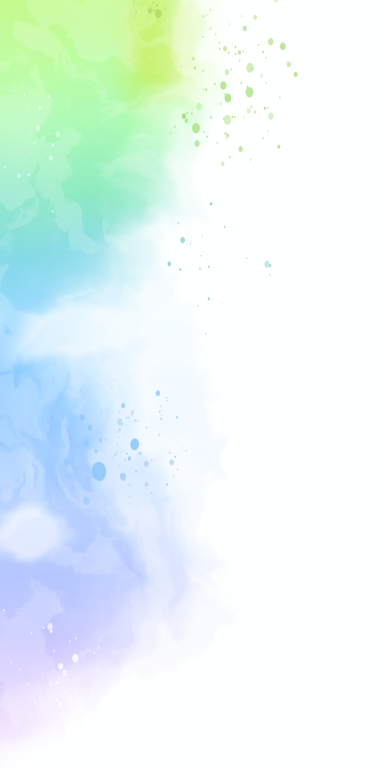
Write a Shadertoy shader that draws this background.

```glsl
// Rainbow watercolour wash bleeding from the left edge into white paper, with paint spatter.
#define PAPER vec3(0.995, 1.0, 1.0)
#define LIME vec3(0.80, 0.94, 0.42)
#define LEAF vec3(0.66, 0.88, 0.50)
#define TEAL vec3(0.52, 0.82, 0.80)
#define SKY vec3(0.56, 0.78, 0.98)
#define EDGE_WOBBLE 0.36
#define STAIN_DEPTH 0.20
#define LAYERS 5
#define STOPS 13

// Pigments from top to bottom
const vec3 PIGMENT[STOPS] = vec3[STOPS](
    vec3(.79, .98, .59), vec3(.76, .99, .66), vec3(.70, .98, .74), vec3(.60, .92, .80),
    vec3(.57, .87, .91), vec3(.66, .87, 1.), vec3(.57, .80, 1.), vec3(.60, .79, 1.),
    vec3(.73, .83, 1.), vec3(.71, .78, 1.), vec3(.79, .79, 1.), vec3(.92, .84, 1.),
    vec3(.98, .92, 1.));

// Right-hand reach of the dense wash (x) and of its pale veil (y), top to bottom
const vec2 REACH[STOPS] = vec2[STOPS](
    vec2(.55, .58), vec2(.53, .57), vec2(.48, .54), vec2(.42, .47), vec2(.34, .45),
    vec2(.18, .52), vec2(.17, .53), vec2(.20, .54), vec2(.32, .55), vec2(.37, .61),
    vec2(.34, .54), vec2(.17, .30), vec2(.00, .08));

float hash(vec2 p) {
    return fract(sin(dot(p, vec2(127.1, 311.7))) * 43758.5453);
}

float noise(vec2 p) {
    vec2 i = floor(p), f = fract(p);
    f = f * f * (3.0 - 2.0 * f);
    return mix(mix(hash(i), hash(i + vec2(1, 0)), f.x),
               mix(hash(i + vec2(0, 1)), hash(i + vec2(1, 1)), f.x), f.y);
}

float fbm(vec2 p) {
    float sum = 0.0, amp = 0.52;
    for (int i = 0; i < 5; i++) {
        sum += amp * noise(p);
        p = mat2(1.6, 1.2, -1.2, 1.6) * p + 3.7;
        amp *= 0.5;
    }
    return sum;
}

// Soft elliptical patch: 1 at the centre, 0 outside
float patchMask(vec2 p, vec2 centre, vec2 size, float softness) {
    return 1.0 - smoothstep(1.0 - softness, 1.0, length((p - centre) / size));
}

float drop(vec2 p, vec2 centre, float radius) {
    float pixel = 2.0 / iResolution.y;
    float d = length((p - centre) * vec2(1.0, 0.75)) - radius;
    return 1.0 - smoothstep(-0.5 * pixel, 0.7 * pixel, d);
}

// Random drops gathered about a centre; most are tiny
float spatter(vec2 p, vec2 centre, vec2 spread, int count, float maxRadius, float seed) {
    float cover = 0.0;
    for (int i = 0; i < count; i++) {
        vec2 id = vec2(float(i), seed);
        vec2 offset = vec2(hash(id) + hash(id + 17.3), hash(id + 31.7) + hash(id + 53.1)) - 1.0;
        float size = pow(hash(id + 71.9), 4.0);
        float radius = maxRadius * mix(0.16, 1.0, size);
        float strength = mix(0.45, 1.0, hash(id + 93.7));
        cover = max(cover, strength * drop(p, centre + offset * spread, radius));
    }
    return cover;
}

void mainImage(out vec4 fragColor, in vec2 fragCoord) {
    vec2 p = fragCoord / iResolution.y * 2.0;
    float down = 1.0 - 0.5 * p.y;
    vec2 warp = vec2(fbm(p * 4.0), fbm(p * 4.0 + 19.0)) - 0.5;

    // Vertical blend of pigment and reach
    float hueRow = clamp((down + 0.06 * warp.y) * 12.0, 0.0, 11.999);
    int h = int(hueRow);
    vec3 pigment = mix(PIGMENT[h], PIGMENT[h + 1], fract(hueRow));
    float row = clamp(down * 12.0, 0.0, 11.999);
    int r = int(row);
    vec2 reach = mix(REACH[r], REACH[r + 1], smoothstep(0.0, 1.0, fract(row)));

    // Overlapping washes, each paler and crisper than the last
    float density = 0.0;
    for (int i = 0; i < LAYERS; i++) {
        float k = float(i) / float(LAYERS - 1);
        float n = fbm(p * vec2(6.0, 4.5) + warp * 2.0 + float(i) * 7.3) - 0.5;
        float inside = mix(reach.x, reach.y, k) + EDGE_WOBBLE * n - p.x;
        density += mix(0.31, 0.09, k) * smoothstep(0.0, mix(0.18, 0.05, k), inside);
    }

    // Dried stains and pale water blooms
    float stain = smoothstep(0.44, 0.54, fbm(p * 9.0 + warp * 5.0));
    density *= 1.0 - STAIN_DEPTH * (0.7 - stain) + 0.3 * warp.x;
    vec2 q = p + warp * 0.22;
    density *= 1.0 - 0.55 * patchMask(q, vec2(0.20, 1.13), vec2(0.22, 0.10), 0.45);
    density *= 1.0 - 0.60 * patchMask(q, vec2(0.05, 0.63), vec2(0.14, 0.10), 0.50);
    pigment = mix(pigment, LIME, 0.85 * patchMask(q, vec2(0.44, 1.88), vec2(0.17, 0.24), 0.9));
    vec3 colour = mix(PAPER, pigment, clamp(density, 0.0, 1.15));

    // Coloured spatter
    colour = mix(colour, LEAF, 0.85 * spatter(p, vec2(0.63, 1.80), vec2(0.17, 0.26), 75, 0.010, 1.0));
    colour = mix(colour, LEAF, spatter(p, vec2(0.48, 1.68), vec2(0.07, 0.05), 7, 0.010, 2.0));
    colour = mix(colour, LIME * 0.88, spatter(p, vec2(0.40, 1.97), vec2(0.07, 0.03), 9, 0.011, 3.0));
    colour = mix(colour, TEAL, 0.9 * spatter(p, vec2(0.57, 1.36), vec2(0.17, 0.28), 20, 0.007, 4.0));
    colour = mix(colour, SKY, 0.8 * spatter(p, vec2(0.32, 0.85), vec2(0.19, 0.20), 75, 0.008, 5.0));

    // Two heavy blue drops
    vec2 wet = p + warp * 0.03;
    float heavy = max(drop(wet, vec2(0.265, 0.775), 0.018), drop(wet, vec2(0.357, 0.845), 0.011));
    colour = mix(colour, SKY, 0.9 * heavy);

    // White flecks
    float flecks = max(spatter(p, vec2(0.16, 0.22), vec2(0.17, 0.20), 45, 0.011, 6.0),
                       spatter(p, vec2(0.08, 1.60), vec2(0.12, 0.22), 25, 0.006, 7.0));
    colour = mix(colour, PAPER, 0.85 * flecks);
    fragColor = vec4(clamp(colour, 0.0, 1.0), 1.0);
}
```
